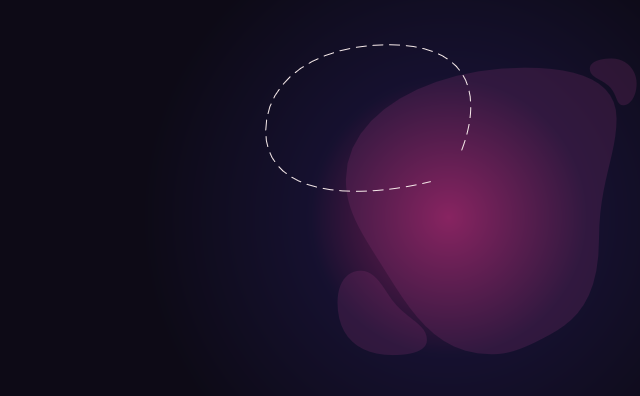
Give the GLSL for this background, as a WebGL 1 fragment shader.

```glsl
precision highp float;
// Dark night gradient with a magenta glow, translucent blobs and a dashed loop.

uniform vec2 u_resolution;

const float CANVAS_HEIGHT = 4.74;
const int STEPS = 12;

const vec3 MAGENTA = vec3(0.51, 0.12, 0.35);
const vec3 NAVY = vec3(0.085, 0.065, 0.185);
const vec3 NIGHT = vec3(0.05, 0.04, 0.085);
const vec3 ORCHID = vec3(0.62, 0.22, 0.50);
const vec3 CHALK = vec3(0.97, 0.92, 0.92);

// Trace state: distance, inside sign, length so far, length at nearest point
const vec4 NEW_TRACE = vec4(100.0, 1.0, 0.0, 0.0);

vec2 bezier(vec2 a, vec2 b, vec2 c, vec2 d, float t) {
  float s = 1.0 - t;
  return s * s * s * a + 3.0 * s * t * (s * b + t * c) + t * t * t * d;
}

// Extends a trace by one cubic curve, split into short straight pieces
void addCurve(inout vec4 trace, vec2 p, vec2 a, vec2 b, vec2 c, vec2 d) {
  vec2 start = a;
  for (int i = 1; i <= STEPS; i++) {
    vec2 end = i == STEPS ? d : bezier(a, b, c, d, float(i) / float(STEPS));
    vec2 edge = end - start;
    vec2 toPoint = p - start;
    float h = clamp(dot(toPoint, edge) / dot(edge, edge), 0.0, 1.0);
    float dist = length(toPoint - edge * h);
    float len = length(edge);
    if (dist < trace.x) {
      trace.x = dist;
      trace.w = trace.z + h * len;
    }
    // Even-odd crossing test
    bvec3 side = bvec3(p.y >= start.y, p.y < end.y,
                       edge.x * toPoint.y > edge.y * toPoint.x);
    if (all(side) || !any(side)) trace.y = -trace.y;
    trace.z += len;
    start = end;
  }
}

float mainBlob(vec2 p) {
  vec4 t = NEW_TRACE;
  vec2 left = vec2(4.14, 2.15), top = vec2(6.28, 0.81), right = vec2(7.38, 1.42);
  vec2 waist = vec2(7.17, 2.85), hip = vec2(6.40, 4.10);
  vec2 bottom = vec2(5.88, 4.24), flank = vec2(4.56, 3.16);
  addCurve(t, p, left, vec2(4.14, 1.35), vec2(5.15, 0.81), top);
  addCurve(t, p, top, vec2(6.95, 0.81), vec2(7.38, 0.98), right);
  addCurve(t, p, right, vec2(7.38, 1.85), vec2(7.17, 2.20), waist);
  addCurve(t, p, waist, vec2(7.17, 3.75), vec2(6.75, 3.92), hip);
  addCurve(t, p, hip, vec2(6.15, 4.22), vec2(6.02, 4.24), bottom);
  addCurve(t, p, bottom, vec2(5.20, 4.24), vec2(4.90, 3.70), flank);
  addCurve(t, p, flank, vec2(4.30, 2.75), vec2(4.14, 2.50), left);
  return t.x * t.y;
}

float lowerBlob(vec2 p) {
  vec4 t = NEW_TRACE;
  vec2 top = vec2(4.32, 3.24), left = vec2(4.04, 3.62), bottom = vec2(4.70, 4.25);
  vec2 right = vec2(5.11, 4.07), waist = vec2(4.70, 3.60);
  addCurve(t, p, top, vec2(4.14, 3.24), vec2(4.04, 3.40), left);
  addCurve(t, p, left, vec2(4.04, 4.03), vec2(4.29, 4.25), bottom);
  addCurve(t, p, bottom, vec2(4.93, 4.25), vec2(5.11, 4.20), right);
  addCurve(t, p, right, vec2(5.11, 3.88), vec2(4.88, 3.83), waist);
  addCurve(t, p, waist, vec2(4.60, 3.47), vec2(4.50, 3.24), top);
  return t.x * t.y;
}

float upperBlob(vec2 p) {
  vec4 t = NEW_TRACE;
  vec2 left = vec2(7.06, 0.82), top = vec2(7.32, 0.70), right = vec2(7.62, 1.00);
  vec2 bottom = vec2(7.46, 1.26), waist = vec2(7.25, 1.00);
  addCurve(t, p, left, vec2(7.06, 0.74), vec2(7.18, 0.70), top);
  addCurve(t, p, top, vec2(7.50, 0.70), vec2(7.62, 0.84), right);
  addCurve(t, p, right, vec2(7.62, 1.14), vec2(7.55, 1.26), bottom);
  addCurve(t, p, bottom, vec2(7.36, 1.26), vec2(7.40, 1.10), waist);
  addCurve(t, p, waist, vec2(7.17, 0.94), vec2(7.06, 0.92), left);
  return t.x * t.y;
}

// Distance to the dashes that follow an open loop
float dashedLoop(vec2 p, float period, float dash, float phase) {
  vec4 t = NEW_TRACE;
  vec2 low = vec2(4.26, 2.29), left = vec2(3.18, 1.57);
  vec2 top = vec2(4.65, 0.535), right = vec2(5.635, 1.27);
  addCurve(t, p, vec2(5.15, 2.175), vec2(4.80, 2.26), vec2(4.50, 2.29), low);
  addCurve(t, p, low, vec2(3.60, 2.29), vec2(3.18, 2.05), left);
  addCurve(t, p, left, vec2(3.18, 0.95), vec2(3.80, 0.535), top);
  addCurve(t, p, top, vec2(5.30, 0.535), vec2(5.635, 0.80), right);
  addCurve(t, p, right, vec2(5.635, 1.45), vec2(5.59, 1.64), vec2(5.51, 1.84));
  float along = abs(mod(t.w + phase, period) - 0.5 * dash);
  along = min(along, period - along);
  return length(vec2(t.x, max(along - 0.5 * dash, 0.0)));
}

float coverage(float dist, float pixel) {
  return clamp(0.5 - dist / pixel, 0.0, 1.0);
}

void main() {
  float pixel = CANVAS_HEIGHT / u_resolution.y;
  vec2 p = gl_FragCoord.xy * pixel;
  p.y = CANVAS_HEIGHT - p.y;

  // Radial glow from magenta through navy to night
  float r = length(p - vec2(5.37, 2.60));
  vec3 color = mix(MAGENTA, NAVY, clamp(r / 1.65, 0.0, 1.0));
  color = mix(color, NIGHT, clamp((r - 1.65) / 2.05, 0.0, 1.0));

  // Translucent blobs, then the dashed line
  float blobs = min(mainBlob(p), min(lowerBlob(p), upperBlob(p)));
  color = mix(color, ORCHID, 0.2 * coverage(blobs, pixel));
  float line = dashedLoop(p, 0.2, 0.117, 0.025) - 0.006;
  color = mix(color, CHALK, coverage(line, pixel));
  gl_FragColor = vec4(color, 1.0);
}
```
